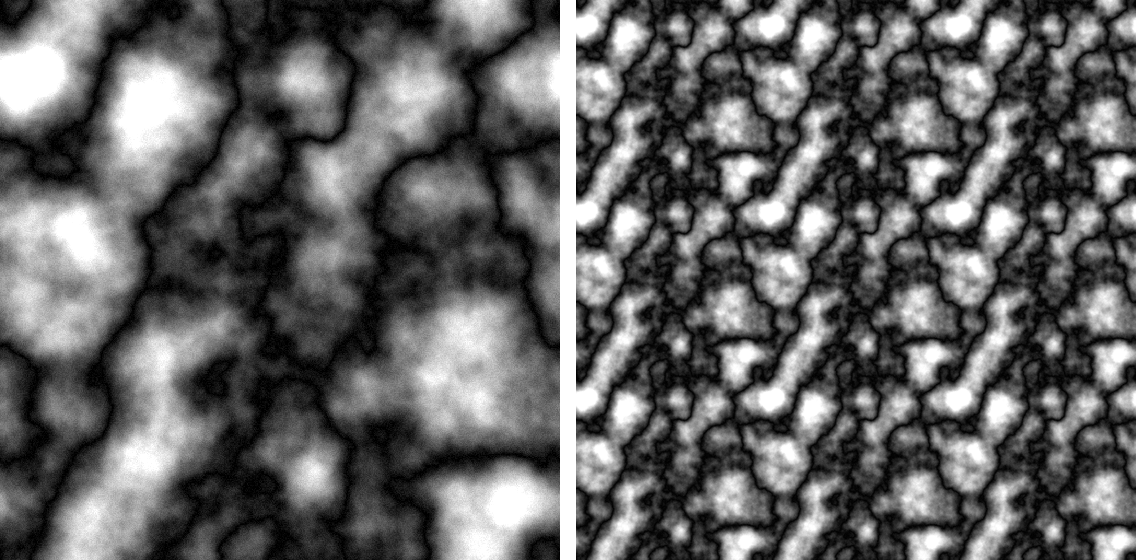
Left, the tile; right, the same tile 3 across and 3 down.
Reproduce this texture procedurally as a WebGL 2 fragment shader.

```glsl
#version 300 es
precision highp float;
precision highp int;

uniform vec2 u_resolution;
out vec4 fragColor;

// Integer scramble of a cell and a seed, giving three values in 0..1
vec3 hash3(ivec2 cell, int seed) {
    uvec3 v = uvec3(cell, seed) * 1664525u + 1013904223u;
    v.x += v.y * v.z;
    v.y += v.z * v.x;
    v.z += v.x * v.y;
    v ^= v >> 16u;
    v.x += v.y * v.z;
    v.y += v.z * v.x;
    v.z += v.x * v.y;
    return vec3(v >> 8u) / 16777216.0;
}

// Ramp of a lattice corner, wrapped to the period
float cornerRamp(ivec2 corner, vec2 offset, int period) {
    vec2 slope = hash3(corner % period, period).xy - 0.5;
    return dot(normalize(slope + 0.0001), offset);
}

// Gradient noise that repeats a whole number of times across the canvas
float gradientNoise(vec2 uv, int period) {
    vec2 p = uv * float(period);
    ivec2 cell = ivec2(floor(p));
    vec2 f = fract(p);
    vec2 blend = f * f * f * (f * (f * 6.0 - 15.0) + 10.0);
    float a = cornerRamp(cell, f, period);
    float b = cornerRamp(cell + ivec2(1, 0), f - vec2(1, 0), period);
    float c = cornerRamp(cell + ivec2(0, 1), f - vec2(0, 1), period);
    float d = cornerRamp(cell + ivec2(1, 1), f - vec2(1, 1), period);
    return mix(mix(a, b, blend.x), mix(c, d, blend.x), blend.y);
}

// Layers at periods 3, 4, 6, 9, 13 and so on, fading as they get finer
float clouds(vec2 uv) {
    float sum = 0.0;
    int period = 3;
    for (int i = 0; i < 10; i++) {
        sum += gradientNoise(uv, period) * pow(float(period), -1.1);
        period += period / 2;
    }
    return sum;
}

void main() {
    vec2 uv = gl_FragCoord.xy / u_resolution;

    // Folding the clouds at zero leaves thin dark veins
    float tone = abs(clouds(uv)) * 5.25;

    // Fine film grain
    vec3 speck = hash3(ivec2(floor(uv * 512.0)), 7);
    tone += (speck.x + speck.y - 1.0) * 0.06;

    fragColor = vec4(vec3(clamp(tone, 0.0, 1.0)), 1.0);
}
```
